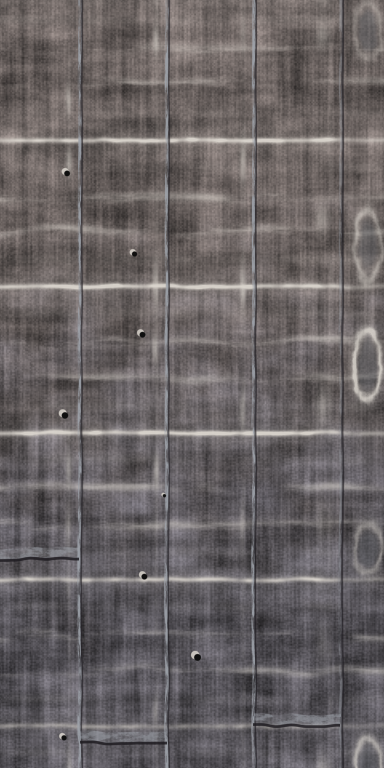
This texture is drawn by a Shadertoy shader. Its source:

```glsl
float hash(vec2 p) {
    return fract(sin(dot(p, vec2(127.1, 311.7))) * 43758.5453);
}

float noise(vec2 p) {
    vec2 i = floor(p), f = fract(p);
    f = f * f * (3.0 - 2.0 * f);
    return mix(mix(hash(i), hash(i + vec2(1, 0)), f.x),
               mix(hash(i + vec2(0, 1)), hash(i + vec2(1, 1)), f.x), f.y);
}

float fbm(vec2 p) {
    float sum = 0.0, amp = 0.5;
    for (int i = 0; i < 5; i++) {
        sum += amp * noise(p);
        p = p * 2.03 + 17.3;
        amp *= 0.5;
    }
    return sum;
}

float bell(float d, float width) {
    return exp(-d * d / (width * width));
}

// Soft line whose width never falls below a pixel
float line(float d, float halfWidth) {
    float aa = 1.0 / iResolution.x;
    return 1.0 - smoothstep(halfWidth - 0.5 * aa, halfWidth + aa, abs(d));
}

void mainImage(out vec4 fragColor, in vec2 fragCoord) {
    // x runs 0..1 rightwards, y runs 0..2 downwards
    vec2 p = vec2(1, 2) * fragCoord / iResolution.xy;
    p.y = 2.0 - p.y;
    float grain = noise(p * 240.0);
    float patches = fbm(p * vec2(9, 13));
    float streaks = fbm(p * vec2(65, 5) + 31.0);
    float smears = fbm(p * vec2(6, 34) + 70.0);

    // Weathered felt: blotches, run-off streaks and fine ribs
    float tone = 0.355 + 0.28 * (patches - 0.48) + 0.26 * (streaks - 0.48)
               + 0.22 * (smears - 0.48) + 0.09 * (grain - 0.5);
    tone += 0.05 * (1.0 - p.y) * 0.8 + 0.018 * sin(p.x * 603.0);
    vec3 warmTint = vec3(1.07, 0.985, 0.96), coolTint = vec3(1.0, 0.97, 1.04);
    float cool = smoothstep(0.5, 1.7, p.y + 0.8 * (patches - 0.5));
    vec3 col = tone * mix(warmTint, coolTint, cool);

    // Sheet columns, with signed distance to the nearest seam
    float sx = (p.x + 0.004 * (noise(vec2(3, p.y * 9.0)) - 0.5) - 0.208) / 0.2266;
    float column = floor(sx), seam = floor(sx + 0.5);
    float d = (sx - seam) * 0.2266;
    col *= 0.96 + 0.08 * hash(vec2(column, 4.0));

    // Tide lines across the sheets, with fainter ones on either side
    vec3 chalk = vec3(0.86, 0.84, 0.81);
    float row = floor((p.y - 0.3646) / 0.3815 + 0.5);
    float dy = p.y - 0.3646 - row * 0.3815 + 0.009 * (fbm(vec2(p.x * 14.0, row)) - 0.5);
    float strength = row > 3.5 ? 0.45 : row > 2.5 ? 0.75 : 1.0;
    strength *= mix(1.0, 0.5, smoothstep(0.86, 0.9, p.x));
    float wear = 0.65 + 0.6 * noise(vec2(p.x * 40.0, row * 7.0));
    float tide = strength * wear * (0.85 * bell(dy, 0.0065) + 0.17 * exp(-abs(dy) / 0.025));
    float side = abs(dy) - 0.145 + 0.016 * (noise(vec2(p.x * 10.0, row * 5.0)) - 0.5);
    tide += 0.5 * smoothstep(0.3, 0.75, smears) * bell(side, 0.011);
    tide += 0.12 * noise(vec2(p.x * 13.0, row)) * bell(abs(dy) - 0.07, 0.012);
    col = mix(col, chalk, clamp(tide, 0.0, 0.95));

    // Tall mineral stains just left of the seams
    float stain = 0.0;
    float slot = floor(p.y / 0.16);
    for (int k = -1; k <= 1; k++) {
        vec2 id = vec2(seam, slot + float(k));
        float r = hash(id + 9.0);
        float last = step(2.5, seam);
        vec2 q = vec2(d + 0.03 + 0.018 * last, p.y - (id.y + 0.3 + 0.4 * r) * 0.16);
        q /= vec2(0.008 + 0.01 * last, 0.03 + 0.03 * hash(id));
        float present = smoothstep(0.4 - 0.2 * last, 0.9, r);
        stain += present * exp(-dot(q, q)) * (0.3 + 0.7 * streaks);
    }
    stain += 0.14 * bell(d + 0.027, 0.005) * noise(vec2(seam, p.y * 30.0));
    col = mix(col, chalk, clamp(0.75 * stain, 0.0, 0.8));

    // Dried puddle rings in the last column: height, half length, strength
    vec3 rings[5] = vec3[5](vec3(0.08, 0.07, 0.25), vec3(0.64, 0.085, 0.45),
        vec3(0.95, 0.085, 0.8), vec3(1.43, 0.065, 0.4), vec3(1.99, 0.07, 0.5));
    for (int i = 0; i < 5; i++) {
        vec2 q = (p - vec2(0.958, rings[i].x)) / vec2(0.034, rings[i].y);
        float edge = length(q) - 1.0 + 0.5 * (fbm(p * 26.0) - 0.5);
        float ring = bell(edge, 0.17) + 0.25 * bell(edge, 0.5);
        col = mix(col, chalk, clamp(rings[i].z * ring * (0.5 + 0.8 * streaks), 0.0, 0.85));
        col = mix(col, vec3(0.38, 0.39, 0.41), 0.4 * (1.0 - smoothstep(-0.5, -0.1, edge)));
    }

    // Vertical seams: dark gap beside a chipped pale edge
    vec3 gap = vec3(0.12, 0.11, 0.13), edgeGrey = vec3(0.62, 0.64, 0.67);
    float chips = smoothstep(0.3, 0.65, fbm(vec2(d * 180.0 + seam * 9.0, p.y * 32.0)));
    float faded = seam > 2.5 ? 0.45 : 1.0;
    col = mix(col, gap, 0.65 * line(d - 0.004, 0.0025));
    col = mix(col, edgeGrey, faded * (0.2 + 0.7 * chips) * line(d + 0.001, 0.0035));

    // End laps: a scuffed grey strip with a shadow under it
    float lapY = column < -0.5 ? 1.455 : column < 0.5 ? 1.932 : 1.888;
    float hasLap = column < 0.5 || abs(column - 2.0) < 0.5 ? 1.0 : 0.0;
    float lap = p.y - lapY + 0.008 * (noise(vec2(p.x * 25.0, 2.0)) - 0.5);
    float scuff = smoothstep(0.3, 0.65, fbm(p * vec2(50, 110)));
    col = mix(col, edgeGrey, hasLap * (0.15 + 0.4 * scuff) * line(lap + 0.014, 0.013));
    col = mix(col, gap, hasLap * 0.85 * line(lap - 0.002, 0.003));

    // Scattered punctures with a pale rim
    for (int i = 0; i < 8; i++) {
        float n = float(i);
        vec2 hole = vec2(0.05 + 0.5 * hash(vec2(n, 1)), 0.45 + 0.21 * n);
        float size = 0.004 + 0.007 * hash(vec2(n, 8));
        vec2 q = p - hole;
        col = mix(col, chalk, 0.85 * line(length(q + size * 0.4), size));
        col = mix(col, vec3(0.06), line(length(q - size * 0.2), size * 0.8));
    }
    fragColor = vec4(clamp(col, 0.0, 1.0), 1.0);
}
```
